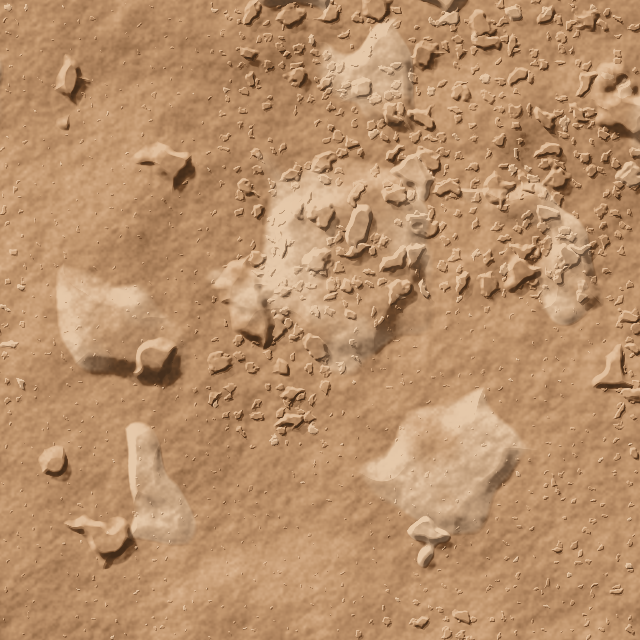
Give the GLSL for this texture, as a Shadertoy shader.

```glsl
// Dry sandy soil with crumbs, pebbles and half-buried chalky stones, lit from the upper left.

const vec2  LIGHT       = vec2(-0.6, 0.8);  // direction towards the light
const float BASE_TONE   = 2.55;             // mean position on the soil ramp
const float LIGHT_GAIN  = 4.2;
const float SHADOW_GAIN = 1.8;
const float STAIN_GAIN  = 1.8;
const float GRAIN_GAIN  = 1.1;
const float SOIL_RELIEF = 0.085;
const float SLOPE_STEP  = 0.0015;
const vec3  CHALK       = vec3(0.93, 0.85, 0.75);
const vec3  SOIL[6] = vec3[6](
    vec3(0.43, 0.28, 0.16), vec3(0.59, 0.43, 0.29), vec3(0.69, 0.52, 0.37),
    vec3(0.76, 0.59, 0.43), vec3(0.82, 0.66, 0.51), vec3(0.88, 0.75, 0.62));

float hash(vec2 p) {
    return fract(sin(dot(p, vec2(127.1, 311.7))) * 43758.5453);
}

vec4 hash4(vec2 p) {
    return vec4(hash(p + 11.3), hash(p + 23.7), hash(p + 37.1), hash(p + 51.9));
}

float noise(vec2 p) {
    vec2 i = floor(p), f = fract(p);
    f = f * f * (3.0 - 2.0 * f);
    return mix(mix(hash(i), hash(i + vec2(1, 0)), f.x),
               mix(hash(i + vec2(0, 1)), hash(i + vec2(1, 1)), f.x), f.y);
}

float fbm(vec2 p, int octaves) {
    float sum = 0.0, amp = 0.5;
    for (int i = 0; i < octaves; i++) {
        sum += amp * noise(p);
        p = mat2(1.6, 1.2, -1.2, 1.6) * p + 7.3;
        amp *= 0.5;
    }
    return sum;
}

vec2 noise2(vec2 p) {
    return vec2(noise(p), noise(p + 17.4)) - 0.5;
}

// Scattered rough stones: x is height, y is paleness.
vec2 stones(vec2 p, float cells, float share, float size, float relief, float paleShare) {
    vec2 best = vec2(0.0);
    if (size < 0.05) return best;
    vec2 q = p * cells;
    q += 0.4 * noise2(q * 2.3) + 0.13 * noise2(q * 7.0);
    vec2 cell = floor(q);
    for (int j = -1; j <= 1; j++)
    for (int i = -1; i <= 1; i++) {
        vec2 id = cell + vec2(i, j);
        if (hash(id + cells) > share) continue;
        vec4 rnd = hash4(id + cells);
        vec2 d = q - id - 0.5 - 0.6 * (rnd.xy - 0.5);
        float angle = 6.283 * rnd.z;
        d = mat2(cos(angle), sin(angle), -sin(angle), cos(angle)) * d;
        d.y *= 1.0 + 0.8 * rnd.w;
        float radius = size * mix(0.28, 0.5, fract(rnd.x * 7.0 + rnd.w));
        float dist = mix(length(d), 0.8 * (abs(d.x) + abs(d.y)), 0.5);
        float edge = 1.0 - dist / radius;
        float height = relief * radius / cells * smoothstep(0.0, 0.5, edge);
        if (height > best.x) {
            float pale = step(fract(rnd.y * 5.0 + rnd.z), paleShare);
            best = vec2(height, pale * smoothstep(0.0, 0.12, edge));
        }
    }
    return best;
}

// Whole ground: x is height, y is paleness.
vec2 surface(vec2 p) {
    float clump = smoothstep(0.35, 0.7, noise(p * 4.5 + 3.1));
    float soil = SOIL_RELIEF * fbm(p * 4.0 + 1.7, 6);
    vec2 slab   = stones(p, 3.0, 0.5, 0.9, 0.2, 0.85);
    vec2 rock   = stones(p + 0.37, 7.0, 0.25, 0.85, 0.5, 0.55);
    vec2 pebble = stones(p, 19.0, 0.6, clump, 0.55, 0.15);
    vec2 crumb  = stones(p, 44.0, 0.6, mix(0.3, 1.0, clump), 0.5, 0.06);
    float dust = smoothstep(0.38, 0.62, fbm(p * 9.0 + 5.0, 4));
    float height = soil + slab.x + max(rock.x, max(pebble.x, crumb.x));
    float pale = max(slab.y * mix(0.15, 0.9, dust), rock.y * mix(0.5, 1.0, dust));
    return vec2(height, max(pale, 0.6 * max(pebble.y, crumb.y)));
}

vec3 soilColor(float tone) {
    vec3 color = SOIL[0];
    for (int i = 1; i < 6; i++)
        color = mix(color, SOIL[i], clamp(tone - float(i - 1), 0.0, 1.0));
    return color * (1.0 + 0.2 * clamp(tone, -2.0, 0.0));
}

void mainImage(out vec4 fragColor, in vec2 fragCoord) {
    vec2 p = fragCoord / iResolution.y;
    vec2 ground = surface(p);

    // Slope lighting, softened on steep faces.
    float lit = (ground.x - surface(p + LIGHT * SLOPE_STEP).x) / SLOPE_STEP * LIGHT_GAIN;
    lit /= 1.0 + 0.27 * abs(lit);

    // Short cast shadows from whatever stands towards the light.
    float shadow = 0.0;
    for (int i = 0; i < 2; i++) {
        float reach = 0.006 + 0.012 * float(i);
        float rise = (surface(p + LIGHT * reach).x - ground.x) / reach;
        shadow = max(shadow, smoothstep(0.35, 1.0, rise));
    }

    // Stains and sand grains.
    float stain = fbm(p * 3.0 + 9.0, 4) - 0.47;
    float grain = 0.6 * noise(p * 250.0) + 0.4 * noise(p.yx * 130.0) - 0.5;

    float tone = BASE_TONE + lit - SHADOW_GAIN * shadow
               + STAIN_GAIN * stain + GRAIN_GAIN * grain + 1.5 * ground.y;
    vec3 color = soilColor(tone);
    color = mix(color, CHALK * (0.8 + 0.07 * clamp(tone - 2.5, -3.0, 3.0)), 0.35 * ground.y);
    fragColor = vec4(color, 1.0);
}
```
